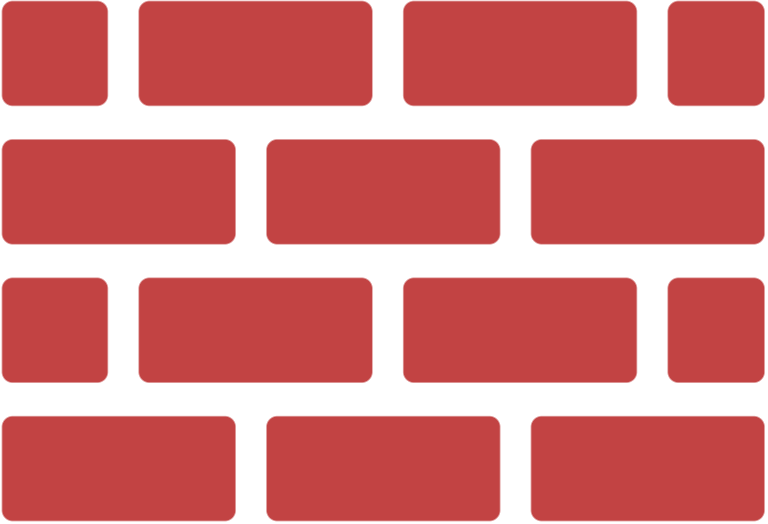
Reproduce this pattern procedurally as a Shadertoy shader.

```glsl
// All lengths are fractions of the canvas height.
const vec3  BRICK_COLOR   = vec3(0.76, 0.263, 0.263);
const vec3  MORTAR_COLOR  = vec3(1.0);
const vec2  PITCH         = vec2(0.5048, 0.2641);
const vec2  BRICK_HALF    = vec2(0.2229, 0.1);
const vec2  FIRST_CENTER  = vec2(0.2267, 0.1057);
const float ROW_SHIFT     = 0.2610;
const float WALL_LEFT     = 0.0038;
const float WALL_RIGHT    = 1.4590;
const float CORNER_RADIUS = 0.0205;
const float EDGE_SOFTNESS = 0.0033;

float roundedBox(vec2 p, vec2 halfSize, float radius) {
    vec2 q = abs(p) - halfSize + radius;
    return length(max(q, 0.0)) + min(max(q.x, q.y), 0.0) - radius;
}

float brickDistance(vec2 p) {
    // Nearest course; every second one is shifted sideways.
    float row = floor((p.y - FIRST_CENTER.y) / PITCH.y + 0.5);
    float startX = FIRST_CENTER.x + ROW_SHIFT * mod(row, 2.0);
    float column = floor((p.x - startX) / PITCH.x + 0.5);
    vec2 center = vec2(startX + column * PITCH.x, FIRST_CENTER.y + row * PITCH.y);

    // Bricks are cut short at the wall ends and keep their round corners.
    float left = max(center.x - BRICK_HALF.x, WALL_LEFT);
    float right = min(center.x + BRICK_HALF.x, WALL_RIGHT);
    center.x = 0.5 * (left + right);
    vec2 halfSize = vec2(0.5 * (right - left), BRICK_HALF.y);
    return roundedBox(p - center, halfSize, CORNER_RADIUS);
}

void mainImage(out vec4 fragColor, in vec2 fragCoord) {
    vec2 p = fragCoord / iResolution.y;
    float edge = max(EDGE_SOFTNESS, 1.0 / iResolution.y);
    float coverage = clamp(0.5 - brickDistance(p) / edge, 0.0, 1.0);
    fragColor = vec4(mix(MORTAR_COLOR, BRICK_COLOR, coverage), 1.0);
}
```
